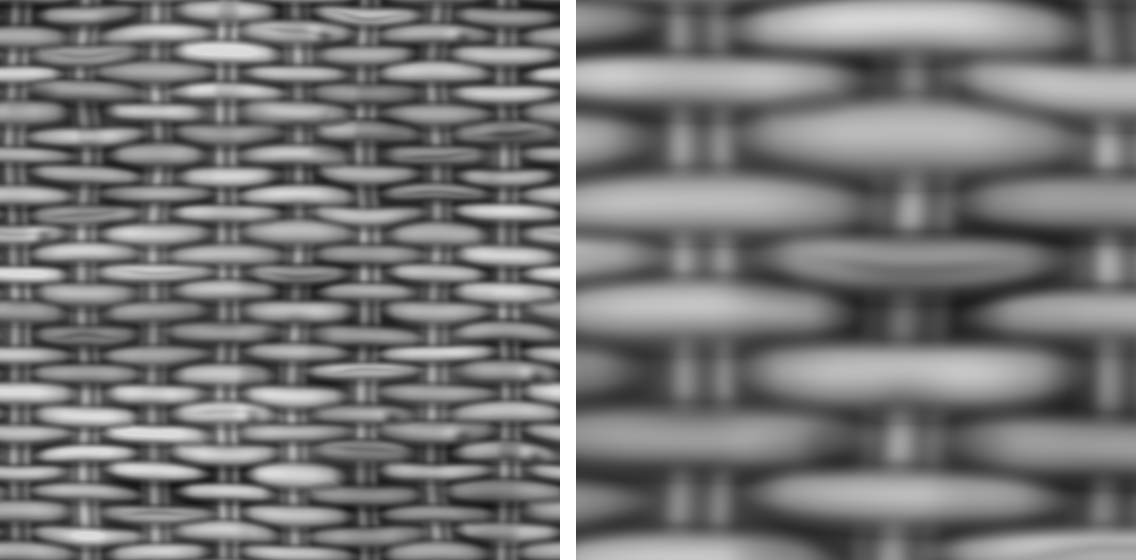
Left: the whole. Right: its middle third, enlarged.
Write a three.js fragment shader that draws this texture.

```glsl
// Grey wicker weave: 28 rows of tapered strands pass over and under 8 ribbed stakes.
// Each strand lobe is a softly shaded profile over its own stake, alternating by row;
// wrapped noise bends and wears the weave, while hashes vary lobes, splits and knots.
varying vec2 vUv;

const vec2 GRID = vec2(8.0, 28.0);        // stakes across, strand rows up
const vec2 ORIGIN = vec2(0.23, 0.3);      // first crossing, in cells
const vec2 BEND = vec2(0.12, 0.40);       // weave irregularity, in cells
const vec2 REGION = vec2(0.5, 0.25);      // scale of broad variation
const float LOBE_LENGTH = 0.92;           // half length, in stake spacings
const float LOBE_THICKNESS = 0.66;        // half thickness, in rows
const float EDGE = 0.38;                  // edge softness, in rows
const float END_FADE = 0.34;              // softness of the tails
const float STAKE_WIDTH = 0.22;           // half width, in stake spacings
const float RIB_SPACING = 0.22;
const float HOLE_GREY = 0.28;
const float STAKE_DARK = 0.42;
const float STAKE_LIGHT = 0.63;
const float LOBE_DARK = 0.31;
const float LOBE_LIGHT = 0.74;
const float SHADOW = 0.30;
const float SPLIT_CHANCE = 0.14;
const float KNOT_CHANCE = 0.08;
const float TAU = 6.2831853;

float hash(vec2 p) {
  return fract(sin(dot(p, vec2(127.1, 311.7))) * 43758.5453);
}

// Value noise on the weave grid; GRID * scale must be whole so that it wraps.
float noise(vec2 p, vec2 scale) {
  vec2 period = GRID * scale;
  vec2 q = p * scale;
  vec2 i = floor(q);
  vec2 f = fract(q);
  f = f * f * (3.0 - 2.0 * f);
  vec2 a = mod(i, period);
  vec2 b = mod(i + 1.0, period);
  return mix(mix(hash(a), hash(vec2(b.x, a.y)), f.x),
             mix(hash(vec2(a.x, b.y)), hash(b), f.x), f.y);
}

// Ribbed stake and the dim hollows beside it.
float stakeGrey(vec2 p) {
  float column = floor(p.x + 0.5);
  float side = p.x - column;
  float seed = hash(vec2(mod(column, GRID.x), 91.0));
  float rib = 0.5 + 0.5 * cos(TAU * (side / RIB_SPACING + 0.6 * seed));
  float body = 1.0 - smoothstep(STAKE_WIDTH - 0.15, STAKE_WIDTH + 0.04, abs(side));
  float grey = mix(STAKE_DARK, STAKE_LIGHT, rib);
  grey *= 0.82 + 0.34 * noise(p, vec2(2.0, 1.0));
  float hole = HOLE_GREY * (0.5 + noise(p, vec2(2.0, 1.0)));
  return mix(hole, grey, body);
}

// Grey of a strand; d runs along it, v across it from -1 to 1.
float lobeGrey(vec2 p, float d, float v, vec2 id) {
  float tone = hash(id + 17.0);
  float lit = 0.5 + 0.5 * cos(clamp((v - 0.10) * 2.7, -3.1, 3.1));
  float grey = mix(LOBE_DARK, LOBE_LIGHT, lit) * (0.84 + 0.32 * tone);
  grey *= mix(1.0, 0.66, smoothstep(0.25, LOBE_LENGTH, abs(d + 0.04)));

  // Faint grain runs along the strand, stronger in worn patches.
  float worn = smoothstep(0.5, 0.85, noise(p + 3.0, vec2(1.0, 0.5)));
  grey += (noise(p, vec2(2.0)) - 0.5) * (0.05 + 0.11 * worn);
  grey -= worn * 0.12 * smoothstep(0.35, 0.9, noise(p, vec2(3.0, 1.0)));

  // Occasional lengthwise split.
  float split = step(hash(id + 43.0), SPLIT_CHANCE);
  float line = v + 0.20 - 0.4 * noise(p, vec2(2.0, 1.0));
  float extent = 1.0 - smoothstep(0.20, 0.65, abs(d));
  grey -= split * extent * 0.15 * exp(-line * line * 16.0);

  // Occasional knot with a shaded right side.
  float knot = step(hash(id + 71.0), KNOT_CHANCE);
  vec2 k = vec2((d - 0.24) * 6.0, v * 1.4);
  vec2 s = k - vec2(0.9, -0.4);
  grey += knot * (0.10 * exp(-dot(k, k) * 2.0) - 0.20 * exp(-dot(s, s) * 2.2));
  return grey;
}

void main() {
  vec2 p = vUv * GRID - ORIGIN;
  vec2 bend = vec2(noise(p, vec2(1.0, 0.25)), noise(p + 5.0, vec2(1.0, 0.5))) - 0.5;
  vec2 w = p + BEND * bend;

  float row = floor(w.y + 0.5);
  float grey = stakeGrey(w);
  float shade = 1.0;
  float strand = 0.0;
  float cover = 0.0;

  // Nearest strands, each centred on every second stake.
  for (int j = -1; j <= 1; j++) {
    float r = row + float(j);
    float parity = mod(r, 2.0);
    float column = 2.0 * floor((w.x - parity + 1.0) * 0.5) + parity;
    vec2 id = mod(vec2(column, r), GRID);
    float d = w.x - column;
    float reach = LOBE_LENGTH * (0.88 + 0.19 * hash(id + 5.0));
    float taper = pow(max(0.0, 1.0 - pow(abs(d) / reach, 3.0)), 0.5);
    float thick = LOBE_THICKNESS * (0.87 + 0.22 * hash(id + 29.0)) * taper;
    float dy = w.y - r + 0.18 * d * (hash(id + 59.0) - 0.25);
    dy += 0.18 * (hash(id + 83.0) - 0.5);
    float ends = 1.0 - smoothstep(reach - END_FADE, reach, abs(d));
    float mask = ends * (1.0 - smoothstep(thick - EDGE, thick + 0.10, abs(dy)));
    float lobe = lobeGrey(w, d, dy / max(thick, 0.25), id);
    // Weighted blend keeps touching strands soft.
    strand += lobe * mask;
    cover += mask;
    // Contact shadow falls a little below the strand.
    float gap = max(0.0, abs(dy + 0.08) - thick);
    shade *= 1.0 - SHADOW * ends * exp(-gap * 6.0);
  }

  strand /= max(cover, 0.001);
  grey = mix(grey * shade, strand, min(cover, 1.0));

  // Broad light and dark patches.
  grey *= 1.02 + 0.26 * (noise(p + 9.0, REGION) - 0.5);
  grey -= 0.09 * smoothstep(0.6, 0.95, noise(p + 21.0, vec2(1.0, 0.5)));
  gl_FragColor = vec4(vec3(clamp(grey, 0.08, 0.86)), 1.0);
}
```
